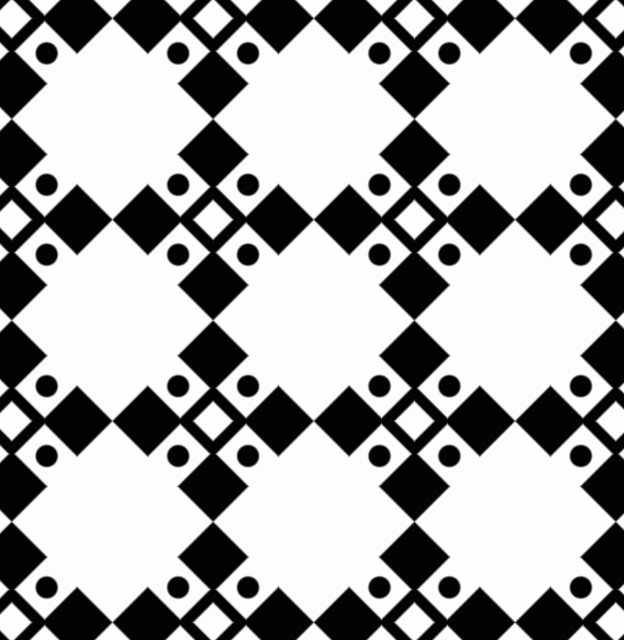
Give the GLSL for this pattern, as a Shadertoy shader.

```glsl
// Black and white lattice of diamond pairs, square rings at the crossings and corner dots.

#define PERIOD 0.3146               // cell size, in canvas heights
#define FIRST_NODE vec2(0.0184, 0.0275)
#define DIAMOND_R 0.1755            // half diagonals and radii, in cells
#define RING_OUTER 0.178
#define RING_INNER 0.099
#define DOT_OFFSET 0.1735
#define DOT_R 0.0545
#define SOFTNESS 0.0025             // edge half width, in canvas heights
#define INK vec3(0.012)
#define PAPER vec3(0.993)

// Signed distance to a square standing on its corner.
float diamond(vec2 p, float halfDiagonal) {
    return (abs(p.x) + abs(p.y) - halfDiagonal) * inversesqrt(2.0);
}

// Signed distance to the ink, with lattice nodes at integer points.
float lattice(vec2 p) {
    // Fold into one eighth of a cell around the nearest node.
    p = abs(p - round(p));
    p = vec2(max(p.x, p.y), min(p.x, p.y));

    // Diamonds touch tip to tip midway between nodes.
    float link = diamond(p - vec2(0.5 - DIAMOND_R, 0.0), DIAMOND_R);
    float ring = max(diamond(p, RING_OUTER), -diamond(p, RING_INNER));
    float dotShape = length(p - DOT_OFFSET) - DOT_R;
    return min(min(link, ring), dotShape);
}

void mainImage(out vec4 fragColor, in vec2 fragCoord) {
    vec2 uv = fragCoord / iResolution.y;
    float dist = lattice((uv - FIRST_NODE) / PERIOD) * PERIOD;

    // Soft edge, never narrower than one pixel.
    float edge = max(SOFTNESS, 0.75 / iResolution.y);
    fragColor = vec4(mix(INK, PAPER, smoothstep(-edge, edge, dist)), 1.0);
}
```
